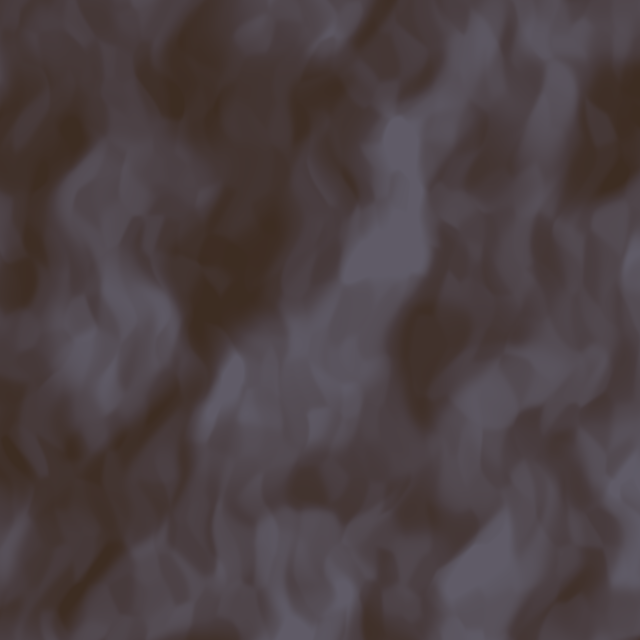
Reproduce this texture procedurally as a WebGL 1 fragment shader.

```glsl
precision highp float;
// Soft, leaning blotches of slate violet over dark umber, like blurred rock.
// Three layers of cellular noise, each blending random cell tones, are
// stretched along a slanted axis, bent by sines and mapped to a colour ramp.

uniform vec2 u_resolution;

#define CELLS 8.5        // cells across the canvas in the coarsest layer
#define STRETCH 1.75     // length of a blotch relative to its width
#define LEAN 0.42        // tilt of the blotches from vertical, in radians
#define FAN 0.22         // change of tilt between layers
#define SOFTNESS 9.0     // higher gives crisper cell borders
#define WARP 0.014       // strength of the bending
#define CONTRAST 1.65
#define MIDPOINT 0.45    // tone at which the middle colour sits
#define UMBER vec3(0.240, 0.175, 0.135)
#define MAUVE vec3(0.285, 0.238, 0.248)
#define SLATE vec3(0.375, 0.358, 0.405)

// Random offset (xy) and tone (z) of a cell.
vec3 hash3(vec2 cell) {
  vec3 q = fract(cell.xyx * vec3(0.1031, 0.1030, 0.0973));
  q += dot(q, q.yxz + 33.33);
  return fract((q.xxy + q.yzz) * q.zyx);
}

// Cellular noise: cell tones blended by nearness, with a mean of one half.
float softCells(vec2 p) {
  vec2 base = floor(p);
  float toneSum = 0.0;
  float weightSum = 0.0;
  for (int y = -1; y <= 1; y++) {
    for (int x = -1; x <= 1; x++) {
      vec2 cell = base + vec2(float(x), float(y));
      vec3 h = hash3(cell + 100.0);
      vec2 d = cell + 0.1 + 0.8 * h.xy - p;
      float weight = exp(-SOFTNESS * dot(d, d));
      toneSum += weight * h.z;
      weightSum += weight;
    }
  }
  return toneSum / weightSum;
}

// Coordinates across and along an axis tilted from vertical.
vec2 slant(vec2 p, float angle) {
  float c = cos(angle);
  float s = sin(angle);
  return vec2(c * p.x - s * p.y, (s * p.x + c * p.y) / STRETCH);
}

// Layered sines that curve the cell borders.
vec2 bend(vec2 p) {
  vec2 wave = sin(p.yx * vec2(19.0, 16.0) + p * 9.0 + vec2(0.4, 2.1));
  wave += 0.5 * sin(p.yx * vec2(41.0, 37.0) - p * 23.0 + vec2(1.7, 4.3));
  return p + WARP * wave;
}

float blotches(vec2 p) {
  float tone = 0.0;
  float weight = 0.52;
  float scale = CELLS;
  float angle = LEAN;
  for (int i = 0; i < 3; i++) {
    tone += weight * softCells(slant(p, angle) * scale + float(i) * 17.3);
    weight *= 0.59;
    scale *= 1.9;
    angle -= FAN;
  }
  return tone / (0.52 * (1.0 + 0.59 + 0.59 * 0.59));
}

void main() {
  vec2 uv = gl_FragCoord.xy / min(u_resolution.x, u_resolution.y);
  float tone = 0.5 + CONTRAST * (blotches(bend(uv)) - 0.5);
  tone = clamp(tone, 0.0, 1.0);

  // Colour ramp: umber to mauve to slate.
  vec3 colour = mix(UMBER, MAUVE, min(tone / MIDPOINT, 1.0));
  colour = mix(colour, SLATE, max(tone - MIDPOINT, 0.0) / (1.0 - MIDPOINT));
  gl_FragColor = vec4(colour, 1.0);
}
```
